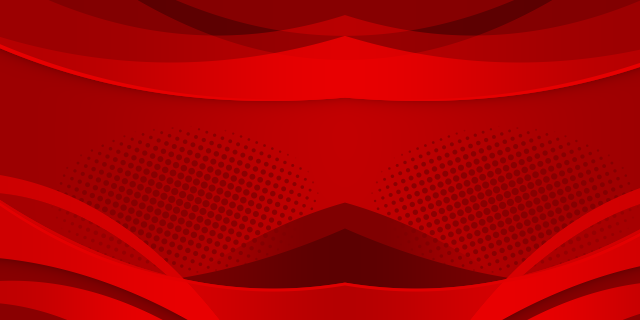
Give the GLSL for this background, as a WebGL 2 fragment shader.

```glsl
#version 300 es
precision highp float;
// Mirrored red ribbons and arches over a glowing field with two halftone patches.

uniform vec2 u_resolution;
out vec4 fragColor;

float pixel;

// Quadratic edge, measured as depth from the top.
float curve(float x, float a, float b, float c) {
    return a + x * (b + c * x);
}

// Smooth coverage of the area where the signed value is positive.
float cover(float inside) {
    return clamp(inside / pixel + 0.5, 0.0, 1.0);
}

// Thin line sitting just on the positive side of an edge.
float rim(float inside, float width) {
    return cover(inside) * cover(width - inside);
}

// Soft shade that fades out on the positive side of an edge.
float shadow(float inside, float reach) {
    return cover(inside) * exp(-max(inside, 0.0) / reach);
}

// Tilted grid of dots that shrink toward the border of an ellipse.
float halftone(vec2 p) {
    vec2 offset = p - vec2(0.5, 0.625);
    float size = 1.0 - dot(offset / vec2(0.43, 0.235), offset / vec2(0.43, 0.235));
    float angle = 0.37;
    vec2 grid = mat2(cos(angle), sin(angle), -sin(angle), cos(angle)) * vec2(-offset.x, offset.y);
    grid = mat2(cos(angle), -sin(angle), sin(angle), cos(angle)) * vec2(-offset.x, offset.y);
    float pitch = 0.0262;
    float radius = pitch * 0.43 * sqrt(clamp(size, 0.0, 1.0));
    float dist = length(fract(grid / pitch) - 0.5) * pitch;
    return cover(radius - dist) * smoothstep(0.0, 0.12, size);
}

void main() {
    pixel = 1.0 / u_resolution.y;
    vec2 uv = gl_FragCoord.xy / u_resolution;
    float d = abs(uv.x * 2.0 - 1.078);
    float t = 1.0 - uv.y;
    float s = 1.078 - d;

    // Glowing field
    float red = mix(0.765, 0.615, smoothstep(-0.1, 1.05, length(vec2(d, 0.5 * (t - 0.42)))));

    // Lower arches and halftone
    float arch = t - curve(d, 0.633, 0.28, 0.42);
    red = mix(red, 0.5, cover(arch) * (1.0 - smoothstep(0.1, 0.5, d)));
    red = mix(red, 0.5, 0.8 * halftone(vec2(d, t)));
    float peak = t - curve(d, 0.714, 0.44, -0.27);
    red = mix(red, mix(0.36, 0.46, smoothstep(0.0, 0.5, d)), cover(peak));

    // Bottom wave
    float wave = t - curve(d, 0.883, 0.17, -0.38);
    red = mix(red, mix(0.71, 0.83, smoothstep(0.0, 0.5, d)), cover(wave));
    red = mix(red, 0.88, rim(wave, 0.009));

    // Side ribbons: pale outer band, translucent inset, bright body
    float outer = t - (0.547 + s * (0.17 + s * (0.55 + 0.24 * s)));
    float inset = t - curve(s, 0.604, 0.1, 0.75);
    float body = t - curve(s, 0.633, 0.68, -0.46);
    float side = cover(outer);
    red = mix(red, mix(0.8, 0.88, s), side * cover(-inset));
    red = mix(red, 0.72, 0.35 * side * cover(inset));
    red = mix(red, mix(0.81, 0.91, smoothstep(0.0, 0.6, s)), side * cover(body));
    red = mix(red, 0.89, side * rim(body, 0.01));

    // Dark groove, lower ribbon and corner
    float groove = t - curve(s, 0.807, 0.1, 0.39);
    float lower = t - curve(s, 0.878, -0.04, 0.55);
    float corner = t - curve(s, 0.948, 0.1, 0.7);
    red = mix(red, 0.54, cover(groove));
    red -= 0.12 * shadow(groove, 0.02);
    red = mix(red, mix(0.75, 0.91, smoothstep(0.0, 0.5, s)), cover(lower));
    red = mix(red, 0.54, cover(corner));

    // Upper sheet with a bright hem and a shadow beneath
    float hem = t - (0.305 + d * (0.086 - d * (0.166 + 0.043 * d)));
    red -= 0.12 * shadow(hem, 0.016);
    float glow = smoothstep(0.0, 1.0, d);
    red = mix(red, mix(0.91, 0.71, glow), cover(-hem));
    red = mix(red, 0.9, rim(-hem, 0.004 + 0.009 * glow));

    // Overlapping top layers with a crossing crescent
    float fold = curve(d, 0.112, 0.306, -0.281) - t;
    float cap = curve(d, 0.047, 0.32, -0.4) - t;
    float bowl = 0.1875 - 0.446 * d * d - t;
    float bowlTop = 0.112 - 0.4 * d * d - t;
    red = mix(red, mix(0.72, 0.61, glow), cover(fold));
    red = mix(red, mix(0.53, 0.51, glow), cover(cap));
    float crescent = cover(bowl) * cover(-bowlTop);
    red *= 1.0 - crescent * mix(0.04, mix(0.17, 0.3, cover(cap)), cover(fold));

    fragColor = vec4(red, 0.0, 0.003, 1.0);
}
```
